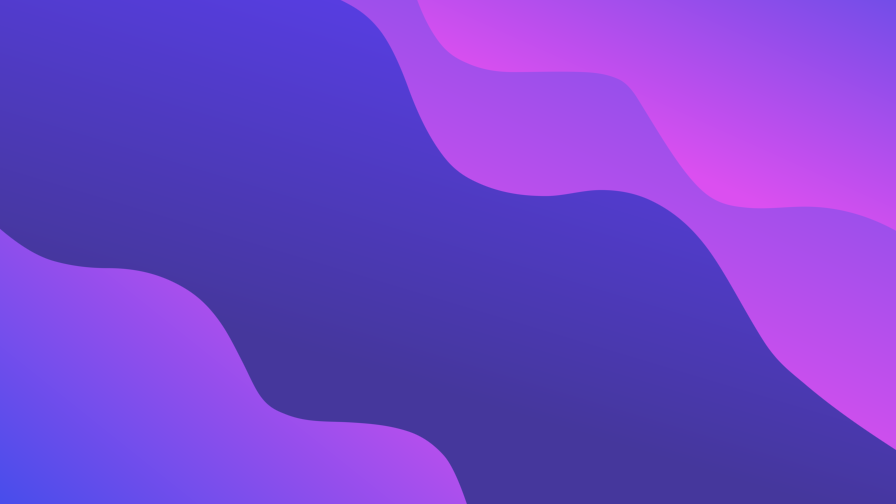
This background is drawn by a Shadertoy shader. Its source:

```glsl
const int NODES = 12;

// Smooth curve through nodes (x, height, slope); returns height and slope at x
vec2 waveAt(float x, vec3 nodes[NODES]) {
    vec3 first = nodes[0];
    vec3 last = nodes[NODES - 1];
    if (x <= first.x) return vec2(first.y + first.z * (x - first.x), first.z);
    for (int i = 0; i < NODES - 1; i++) {
        vec3 a = nodes[i];
        vec3 b = nodes[i + 1];
        if (x < b.x) {
            float span = b.x - a.x;
            float t = (x - a.x) / span;
            float rise = b.y - a.y;
            float c2 = 3.0 * rise - span * (2.0 * a.z + b.z);
            float c3 = span * (a.z + b.z) - 2.0 * rise;
            float height = a.y + t * (span * a.z + t * (c2 + t * c3));
            float slope = a.z + t * (2.0 * c2 + 3.0 * t * c3) / span;
            return vec2(height, slope);
        }
    }
    return vec2(last.y + last.z * (x - last.x), last.z);
}

// Antialiased coverage of the area above a wave
float aboveWave(vec2 p, vec3 nodes[NODES], float pixel) {
    vec2 wave = waveAt(p.x, nodes);
    float dist = (p.y - wave.x) / sqrt(1.0 + wave.y * wave.y);
    return smoothstep(-0.75 * pixel, 0.75 * pixel, dist);
}

// Linear gradient along a direction, between two positions on that axis
vec3 gradient(vec2 p, vec2 axis, float start, float end, vec3 from, vec3 to) {
    float t = clamp((dot(p, axis) - start) / (end - start), 0.0, 1.0);
    return mix(from, to, t);
}

void mainImage(out vec4 fragColor, in vec2 fragCoord) {
    vec2 p = fragCoord / iResolution.xy * vec2(16.0 / 9.0, 1.0);
    float pixel = 1.0 / iResolution.y;

    // Wave outlines
    vec3 lowerWave[NODES] = vec3[NODES](
        vec3(0.000, 0.546, -0.85), vec3(0.107, 0.482, -0.28),
        vec3(0.213, 0.468, 0.00), vec3(0.370, 0.426, -0.62),
        vec3(0.444, 0.350, -1.55), vec3(0.481, 0.282, -1.95),
        vec3(0.514, 0.218, -1.50), vec3(0.567, 0.178, -0.40),
        vec3(0.694, 0.162, -0.06), vec3(0.810, 0.144, -0.33),
        vec3(0.880, 0.097, -1.10), vec3(0.928, -0.005, -3.00));
    vec3 middleWave[NODES] = vec3[NODES](
        vec3(0.676, 1.000, -0.50), vec3(0.752, 0.942, -1.25),
        vec3(0.810, 0.826, -2.75), vec3(0.880, 0.690, -1.30),
        vec3(0.949, 0.637, -0.45), vec3(1.083, 0.611, 0.00),
        vec3(1.192, 0.623, 0.00), vec3(1.296, 0.600, -0.50),
        vec3(1.400, 0.512, -1.30), vec3(1.516, 0.322, -1.55),
        vec3(1.597, 0.238, -0.85), vec3(1.778, 0.107, -0.65));
    vec3 upperWave[NODES] = vec3[NODES](
        vec3(0.826, 1.005, -2.80), vec3(0.868, 0.921, -1.40),
        vec3(0.931, 0.873, -0.42), vec3(1.019, 0.857, 0.00),
        vec3(1.157, 0.857, -0.04), vec3(1.227, 0.843, -0.45),
        vec3(1.264, 0.806, -1.60), vec3(1.331, 0.699, -1.50),
        vec3(1.400, 0.616, -0.80), vec3(1.481, 0.588, -0.10),
        vec3(1.597, 0.590, 0.00), vec3(1.778, 0.542, -0.55));

    // Layer colours
    vec3 cornerColor = gradient(p, vec2(1.0, 1.25), 0.0, 1.0,
        vec3(0.28, 0.30, 0.92), vec3(0.70, 0.31, 0.93));
    vec3 indigoColor = gradient(p, vec2(0.3, 1.0), 0.48, 1.2,
        vec3(0.27, 0.215, 0.61), vec3(0.34, 0.24, 0.88));
    vec3 violetColor = gradient(p, vec2(0.45, 1.0), 0.92, 1.38,
        vec3(0.80, 0.31, 0.93), vec3(0.60, 0.31, 0.92));
    vec3 pinkColor = gradient(p, vec2(0.45, 1.0), 1.27, 1.8,
        vec3(0.86, 0.31, 0.94), vec3(0.45, 0.30, 0.91));

    // Stack the layers from the lower left to the upper right
    vec3 color = cornerColor;
    color = mix(color, indigoColor, aboveWave(p, lowerWave, pixel));
    color = mix(color, violetColor, aboveWave(p, middleWave, pixel));
    color = mix(color, pinkColor, aboveWave(p, upperWave, pixel));
    fragColor = vec4(color, 1.0);
}
```
